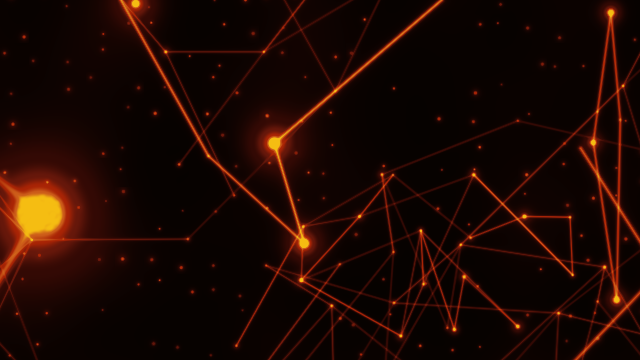
Give the GLSL for this background, as a WebGL 2 fragment shader.

```glsl
#version 300 es
precision highp float;
// Glowing ember network: linked nodes, drifting sparks and one large hot orb on black.
uniform vec2 u_resolution;
out vec4 fragColor;

vec2 hash2(vec2 cell, float seed) {
  vec3 q = fract(vec3(cell.xyx + seed * 7.31) * vec3(0.1031, 0.1030, 0.0973));
  q += dot(q, q.yzx + 33.33);
  return fract((q.xx + q.yz) * q.zy);
}

float gradientNoise(vec2 p, float seed) {
  vec2 i = floor(p), f = p - i;
  vec2 u = f * f * f * (f * (f * 6.0 - 15.0) + 10.0);
  float corner[4];
  for (int k = 0; k < 4; k++) {
    vec2 o = vec2(k & 1, k >> 1);
    corner[k] = dot(hash2(i + o, seed) * 2.0 - 1.0, f - o);
  }
  return mix(mix(corner[0], corner[1], u.x), mix(corner[2], corner[3], u.x), u.y);
}

// Combines two heats without exceeding one.
float screen(float a, float b) { return a + b - a * b; }

float segmentDistance(vec2 p, vec2 a, vec2 b) {
  vec2 ab = b - a;
  return length(p - a - ab * clamp(dot(p - a, ab) / dot(ab, ab), 0.0, 1.0));
}

// Soft line with a faint halo.
float strand(vec2 p, vec2 a, vec2 b, float width, float heat, float px) {
  float d = segmentDistance(p, a, b), w = width + 0.3 * px;
  return heat * (0.82 * exp(-d * d / (w * w)) + 0.18 * exp(-d / (1.9 * w)));
}

// Round node with a halo that scales with its radius.
float ember(vec2 p, vec2 center, float radius, float heat, float halo, float px) {
  float d = length(p - center) - radius;
  float core = 1.0 - smoothstep(-0.3 * radius - 0.7 * px, 0.7 * px, d);
  return heat * screen(core, halo * exp(-max(d, 0.0) / (1.2 * radius)));
}

vec2 nodePosition(vec2 cell, float size, float seed) {
  return (cell + 0.15 + 0.7 * hash2(cell, seed)) * size;
}

// Cover holds the base density and the extra density around the focus.
bool nodeExists(vec2 cell, vec2 pos, vec2 cover, float seed) {
  vec2 away = (pos - vec2(1.15, 0.30)) / vec2(0.36, 0.28);
  return hash2(cell, seed + 1.0).x < cover.x + cover.y * exp(-dot(away, away));
}

// Jittered nodes joined to random neighbours up to two cells away.
float web(vec2 p, float size, vec2 cover, int links, float heat, float seed, float px) {
  vec2 home = floor(p / size);
  float sum = 0.0;
  for (int k = 0; k < 25; k++) {
    vec2 cell = home + vec2(k % 5, k / 5) - 2.0;
    vec2 a = nodePosition(cell, size, seed);
    if (!nodeExists(cell, a, cover, seed)) continue;
    vec2 trait = hash2(cell, seed + 2.0);
    float radius = mix(0.003, 0.008, trait.x * trait.x);
    sum = screen(sum, ember(p, a, radius, mix(0.5, 0.95, trait.x), 0.4, px));
    for (int n = 0; n < links; n++) {
      vec2 pick = hash2(cell, seed + 3.0 + float(n));
      vec2 other = cell + floor(pick * 5.0) - 2.0;
      vec2 b = nodePosition(other, size, seed);
      if (other == cell || !nodeExists(other, b, cover, seed)) continue;
      float strength = heat * mix(0.5, 1.35, fract(pick.x * 17.0 + pick.y * 29.0));
      sum = screen(sum, strand(p, a, b, 0.0022, strength, px));
    }
  }
  return sum;
}

// One small spark in some of the grid cells.
float sparks(vec2 p, float size, float share, float seed, float px) {
  vec2 cell = floor(p / size), trait = hash2(cell, seed + 1.0);
  if (trait.x > share) return 0.0;
  float radius = mix(0.0025, 0.0055, fract(trait.x * 43.0));
  return ember(p, nodePosition(cell, size, seed), radius, mix(0.35, 0.8, trait.y), 0.25, px);
}

// Wide soft light around a point.
float aura(vec2 p, vec2 center, float reach, float heat) {
  return heat * exp(-length(p - center) / reach);
}

// Large rounded orb with a faintly grainy core and a wide glow.
float orb(vec2 p, vec2 center, float radius, float px) {
  vec2 q = abs(p - center) / vec2(1.10, 0.90);
  float d = pow(dot(q * q, q * q * vec2(1.0)) + 2.0 * q.x * q.x * q.y * q.y * 0.6, 0.25) - radius;
  float core = 1.0 - smoothstep(-0.22 * radius - px, 0.14 * radius + px, d);
  float grain = 0.97 + 0.07 * gradientNoise(p * 60.0, 5.0);
  float away = max(length(p - center) - radius, 0.0) / radius;
  float glow = 0.70 * exp(-away / 0.95) + 0.10 * exp(-away * away / 9.0);
  return mix(glow, grain, core);
}

vec3 emberColor(float heat) {
  vec3 c = mix(vec3(0.025, 0.006, 0.0), vec3(0.20, 0.035, 0.015), smoothstep(0.0, 0.22, heat));
  c = mix(c, vec3(0.40, 0.09, 0.04), smoothstep(0.22, 0.42, heat));
  c = mix(c, vec3(0.66, 0.14, 0.02), smoothstep(0.42, 0.62, heat));
  c = mix(c, vec3(0.80, 0.36, 0.10), smoothstep(0.62, 0.82, heat));
  return mix(c, vec3(0.96, 0.74, 0.07), smoothstep(0.82, 0.97, heat));
}

void main() {
  float px = 1.0 / u_resolution.y;
  vec2 p = gl_FragCoord.xy * px;
  vec2 hub = vec2(0.762, 0.602), low = vec2(0.845, 0.324), bend = vec2(0.579, 0.567);
  vec2 top = vec2(1.697, 0.965), side = vec2(1.648, 0.604), foot = vec2(1.713, 0.167);
  vec2 sun = vec2(0.11, 0.407), spur = vec2(0.377, 0.99), knee = vec2(1.723, 0.667);

  // Faint haze, far webs and sparks
  float heat = max(0.03 + 0.09 * gradientNoise(p * 3.0, 9.0), 0.0);
  heat = screen(heat, web(p, 0.15, vec2(0.0, 1.7), 3, 0.46, 11.0, px));
  heat = screen(heat, web(p, 0.20, vec2(0.56, 0.0), 3, 0.33, 23.0, px));
  heat = screen(heat, sparks(p, 0.08, 0.5, 61.0, px));

  // Near strands
  heat = screen(heat, strand(p, hub, vec2(1.227, 1.0), 0.0048, 0.88, px));
  heat = screen(heat, strand(p, hub, low, 0.0045, 0.88, px));
  heat = screen(heat, strand(p, bend, low, 0.0038, 0.8, px));
  heat = screen(heat, strand(p, bend, vec2(0.336, 1.0), 0.0045, 0.82, px));
  heat = screen(heat, strand(p, top, side, 0.0035, 0.68, px));
  heat = screen(heat, strand(p, side, foot, 0.0035, 0.68, px));
  heat = screen(heat, strand(p, top, knee, 0.0035, 0.68, px));
  heat = screen(heat, strand(p, knee, foot, 0.0035, 0.68, px));
  heat = screen(heat, strand(p, vec2(1.613, 0.588), vec2(1.80, 0.295), 0.005, 0.75, px));
  heat = screen(heat, strand(p, vec2(1.59, -0.01), vec2(1.80, 0.21), 0.005, 0.75, px));
  heat = screen(heat, strand(p, sun, vec2(-0.02, 0.195), 0.012, 0.7, px));
  heat = screen(heat, strand(p, sun, vec2(-0.02, 0.515), 0.012, 0.6, px));

  // Near nodes and the orb
  heat = screen(heat, screen(ember(p, hub, 0.021, 0.97, 0.5, px), aura(p, hub, 0.05, 0.4)));
  heat = screen(heat, screen(ember(p, low, 0.017, 0.97, 0.5, px), aura(p, low, 0.03, 0.3)));
  heat = screen(heat, screen(ember(p, spur, 0.014, 0.95, 0.5, px), aura(p, spur, 0.05, 0.4)));
  heat = screen(heat, ember(p, top, 0.012, 0.92, 0.5, px));
  heat = screen(heat, ember(p, side, 0.010, 0.92, 0.5, px));
  heat = screen(heat, ember(p, foot, 0.012, 0.92, 0.5, px));
  heat = screen(heat, orb(p, sun, 0.060, px));
  fragColor = vec4(emberColor(clamp(heat, 0.0, 1.0)), 1.0);
}
```
